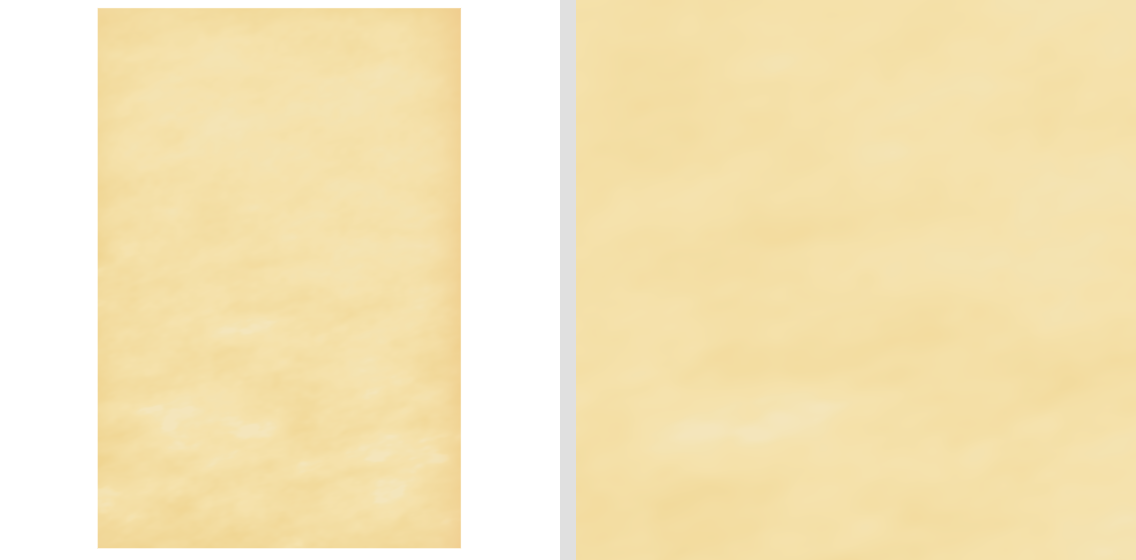
Left, the full canvas; right, a detail of the centre.
This texture is drawn by a WebGL 2 fragment shader. Its source:

```glsl
#version 300 es
precision highp float;
// An upright sheet of pale aged parchment, softly mottled, on a white ground.

uniform vec2 u_resolution;
out vec4 outColor;

// Sheet placement, in canvas units
const vec2 SHEET_MIN = vec2(0.1745, 0.0210);
const vec2 SHEET_MAX = vec2(0.8230, 0.9855);
const float EDGE_SOFTNESS = 0.0015;

// Colours
const vec3 GROUND = vec3(1.0);
const vec3 DEEP = vec3(0.940, 0.835, 0.570);
const vec3 LIGHT = vec3(0.960, 0.883, 0.668);
const vec3 PALE = vec3(0.955, 0.900, 0.735);
const vec3 PEACH = vec3(0.940, 0.785, 0.545);

// Mottling
const vec2 CLOUD_SCALE = vec2(4.0, 7.0);
const vec2 MOTTLE_SCALE = vec2(13.0, 27.0);
const vec2 GRAIN_SCALE = vec2(75.0, 95.0);
const float STREAK_SLOPE = 0.18;
const float BASE_TONE = 0.71;
const float CLOUD_AMOUNT = 0.55;
const float MOTTLE_AMOUNT = 0.90;
const float GRAIN_AMOUNT = 0.12;
const float FLECK_AMOUNT = 0.35;
const float LIGHT_TONE = 0.68;

// Darkening toward the borders
const float BORDER_AMOUNT = 0.45;
const float BORDER_WIDTH = 0.040;
const float PEACH_WIDTH = 0.030;

float hash(vec2 cell) {
  uvec2 q = uvec2(ivec2(cell)) * uvec2(1597u, 3571u);
  uint n = (q.x ^ q.y) * 7919u + q.x;
  n = (n ^ (n >> 15u)) * 26699u;
  n = (n ^ (n >> 13u)) * 48271u;
  n ^= n >> 16u;
  return float(n & 65535u) / 65535.0;
}

float valueNoise(vec2 p) {
  vec2 cell = floor(p);
  vec2 f = fract(p);
  f = f * f * (3.0 - 2.0 * f);
  float low = mix(hash(cell), hash(cell + vec2(1.0, 0.0)), f.x);
  float high = mix(hash(cell + vec2(0.0, 1.0)), hash(cell + vec2(1.0)), f.x);
  return mix(low, high, f.y);
}

float fbm(vec2 p) {
  const mat2 TURN = mat2(0.96, 0.28, -0.28, 0.96);
  float sum = 0.0;
  float weight = 0.5;
  for (int octave = 0; octave < 4; octave++) {
    sum += weight * valueNoise(p);
    p = TURN * p * 1.93 + vec2(17.3, 9.1);
    weight *= 0.52;
  }
  return sum / 0.97;
}

vec3 parchment(vec2 uv) {
  vec2 size = SHEET_MAX - SHEET_MIN;
  vec2 sheet = clamp((uv - SHEET_MIN) / size, 0.0, 1.0);
  float lower = 1.0 - smoothstep(0.25, 0.75, sheet.y);

  // Layers of slightly tilted horizontal streaks
  vec2 p = vec2(uv.x, uv.y - STREAK_SLOPE * uv.x) + 3.0;
  float cloud = fbm(p * CLOUD_SCALE) - 0.5;
  vec2 warp = 0.02 * vec2(cloud, -cloud);
  float mottle = fbm((p + warp) * MOTTLE_SCALE + 41.0) - 0.5;
  float grain = valueNoise(p * GRAIN_SCALE) - 0.5;

  float tone = BASE_TONE - 0.08 * lower;
  tone += CLOUD_AMOUNT * cloud;
  tone += MOTTLE_AMOUNT * mottle * mix(0.55, 1.1, lower);
  tone += GRAIN_AMOUNT * grain;
  tone += FLECK_AMOUNT * smoothstep(0.16, 0.34, mottle) * lower;

  // Ageing along the borders, warmest at the right and in the corners
  vec2 inset = min(uv - SHEET_MIN, SHEET_MAX - uv);
  vec2 fade = exp(-max(inset, 0.0) / BORDER_WIDTH);
  float border = 1.0 - (1.0 - fade.x) * (1.0 - fade.y);
  tone -= BORDER_AMOUNT * border * (1.0 + cloud);
  float rightFade = exp(-max(SHEET_MAX.x - uv.x, 0.0) / PEACH_WIDTH);
  float peach = 0.45 * rightFade + 0.35 * fade.x * fade.y;

  vec3 color = mix(DEEP, LIGHT, clamp(tone / LIGHT_TONE, 0.0, 1.0));
  color = mix(color, PALE, clamp((tone - LIGHT_TONE) / 0.45, 0.0, 1.0));
  return mix(color, PEACH, clamp(peach * (0.8 + cloud), 0.0, 1.0));
}

void main() {
  float side = min(u_resolution.x, u_resolution.y);
  vec2 uv = (gl_FragCoord.xy - 0.5 * u_resolution) / side + 0.5;

  // Softened outline of the sheet
  vec2 inset = min(uv - SHEET_MIN, SHEET_MAX - uv);
  float soft = max(EDGE_SOFTNESS, 0.75 / side);
  float coverage = smoothstep(-soft, soft, min(inset.x, inset.y));

  outColor = vec4(mix(GROUND, parchment(uv), coverage), 1.0);
}
```
